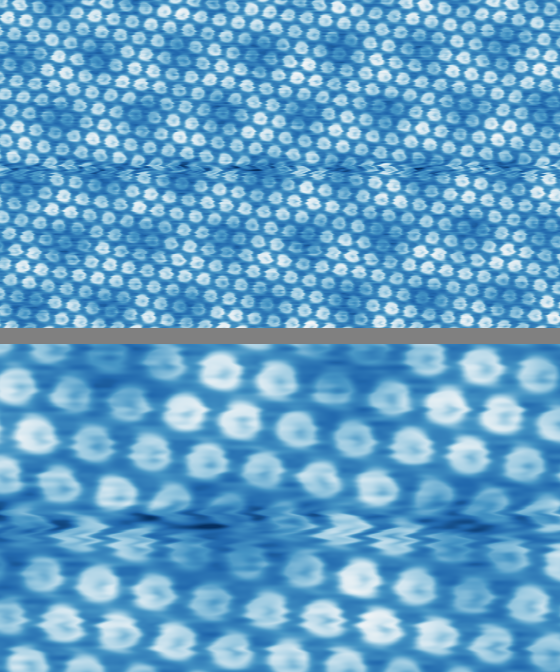
Top, the full canvas; bottom, a detail of the centre.
Give the GLSL for this pattern, as a Shadertoy shader.

```glsl
#define SPOT_A vec2(0.0573, 0.0089)
#define SPOT_B vec2(0.0207, 0.0502)
#define SPOT_ORIGIN vec2(0.8149, 0.4118)
#define MOIRE_A vec2(0.2456, -0.0056)
#define MOIRE_B vec2(0.1300, 0.1889)
#define MOIRE_ORIGIN vec2(1.0378, 0.1489)
#define SCAN_LINES 210.0
#define LINE_JITTER 0.16
#define STREAK 0.065
#define SPOT_VARIATION 0.35
#define DIMPLE 0.42

const float TAU = 6.2831853;

float hash(vec2 p) {
    return fract(sin(dot(p, vec2(127.1, 311.7))) * 43758.5453);
}

float noise(vec2 p) {
    vec2 i = floor(p), f = fract(p);
    f = f * f * (3.0 - 2.0 * f);
    return mix(mix(hash(i), hash(i + vec2(1, 0)), f.x),
               mix(hash(i + vec2(0, 1)), hash(i + vec2(1, 1)), f.x), f.y);
}

// x: 1 on lattice nodes, 0 in hollows; y: +1 and -1 in the two kinds of hollow
vec2 hexWave(vec2 cell) {
    vec3 phase = TAU * vec3(cell, cell.x + cell.y);
    float even = dot(cos(phase), vec3(1));
    float odd = dot(sin(phase), vec3(1, 1, -1));
    return vec2((even + 1.5) / 4.5, odd / 2.6);
}

// Deep blue through white to a faint warm tint
vec3 heightColor(float h) {
    const vec3 ramp[7] = vec3[7](
        vec3(0.02, 0.19, 0.38), vec3(0.13, 0.41, 0.68), vec3(0.27, 0.58, 0.77),
        vec3(0.57, 0.77, 0.87), vec3(0.82, 0.90, 0.94), vec3(0.97, 0.97, 0.97),
        vec3(0.99, 0.86, 0.78));
    float x = clamp(h * 10.0, 0.0, 5.999);
    int i = int(x);
    return mix(ramp[i], ramp[i + 1], fract(x));
}

// Soft horizontal band around a height
float scanBand(float y, float center, float width) {
    float d = (y - center) / width;
    return exp(-d * d);
}

void mainImage(out vec4 fragColor, in vec2 fragCoord) {
    // Height is one unit, y runs downward with the scan
    vec2 p = fragCoord / iResolution.y;
    p.y = 1.0 - p.y;
    float line = p.y * SCAN_LINES;

    // One strongly disturbed band of scan lines and two mild ones
    float band = scanBand(p.y, 0.511, 0.022);
    float unrest = band + 0.35 * (scanBand(p.y, 0.245, 0.03) + scanBand(p.y, 0.80, 0.03));

    // Spot lattice, each line slipping a little sideways
    mat2 spotBasis = mat2(SPOT_A, SPOT_B);
    vec2 cell = inverse(spotBasis) * (p - SPOT_ORIGIN);
    float jitter = noise(vec2(3.7, line)) - 0.5;
    cell.x += jitter * LINE_JITTER * (1.0 + 3.0 * unrest);

    // Rounded triangular spots with an off-centre dimple
    vec2 wave = hexWave(cell);
    float spot = smoothstep(-0.01, 0.52, wave.x + 0.06 * wave.y);
    vec2 offset = spotBasis * (fract(cell + 0.5) - 0.5) / length(SPOT_A);
    offset -= vec2(0.06, 0.04);
    spot -= DIMPLE * exp(-dot(offset, offset) / 0.018);

    // Broad superlattice: dark nodes, one hollow brighter than the other
    vec2 moire = hexWave(inverse(mat2(MOIRE_A, MOIRE_B)) * (p - MOIRE_ORIGIN));
    float glow = 0.82 - 0.86 * moire.x + 0.20 * moire.y;
    glow += SPOT_VARIATION * (noise(cell) - 0.5);
    glow = max(glow, 0.0);

    // Scan streaks: long, short, and slanted ones in the disturbed band
    float grain = noise(vec2(p.x * 22.0, line)) - 0.5;
    grain += 0.5 * (noise(vec2(p.x * 65.0 + 19.0, line + 41.0)) - 0.5);
    grain += 0.3 * jitter;
    float slant = noise(vec2(p.x * 18.0 + 7.0, line * 0.8 + p.x * 28.0)) - 0.5;

    float height = 0.105 + 0.06 * glow + spot * (0.095 + 0.185 * glow);
    height += STREAK * grain * (1.0 + 0.5 * unrest);
    height += band * (0.15 * slant - 0.02);
    fragColor = vec4(heightColor(height), 1.0);
}
```
